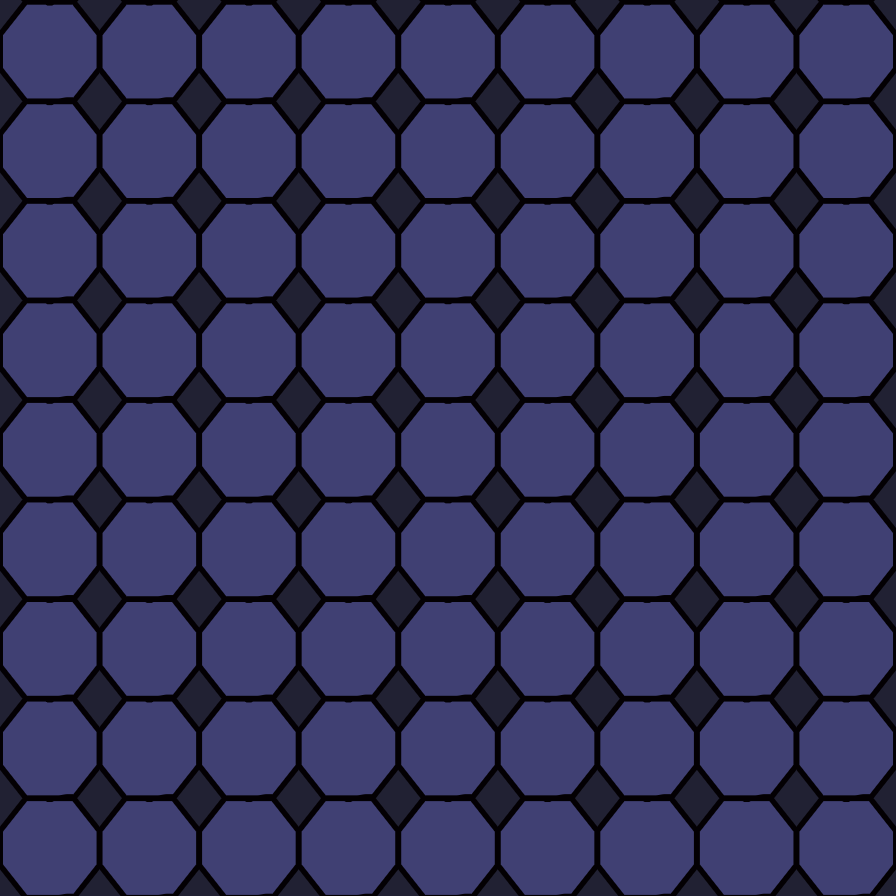
Write a WebGL 1 fragment shader that draws this pattern.

```glsl
precision highp float;

uniform vec2 u_resolution;

// Approximate signed distance to a rhombus with the given half diagonals.
float rhombus(vec2 p, vec2 halfSize) {
    return (dot(abs(p), 1.0 / halfSize) - 1.0) / length(1.0 / halfSize);
}

float coverage(float dist, float pixel) {
    return clamp(0.5 - dist / pixel, 0.0, 1.0);
}

// Distance to the horizontal joint, with its slightly uneven edges.
float horizontalJoint(vec2 p) {
    float nub = 0.009 * (1.0 - smoothstep(0.02, 0.045, 0.5 - abs(p.x))) * step(p.y, 0.0);
    float swell = 0.012 * smoothstep(-0.42, -0.32, p.x) * step(p.x, 0.0) * step(0.0, p.y);
    return abs(p.y) - 0.029 - nub - swell;
}

void main() {
    // Cells are centred on the joint crossings, set just below the grid lines.
    vec2 uv = gl_FragCoord.xy / u_resolution;
    vec2 p = fract(uv * 9.0 + vec2(0.5, 0.518)) - 0.5;
    float pixel = 9.0 / min(u_resolution.x, u_resolution.y);

    float diamond = rhombus(p, vec2(0.225, 0.285));
    float joints = min(abs(p.x) - 0.030, horizontalJoint(p));
    float outline = min(joints, diamond - 0.055);

    // Octagon tiles, dark joints, then the diamond insets.
    vec3 color = vec3(0.25, 0.25, 0.45);
    color = mix(color, vec3(0.01, 0.0, 0.01), coverage(outline, pixel));
    color = mix(color, vec3(0.13, 0.13, 0.20), coverage(diamond, pixel));

    gl_FragColor = vec4(color, 1.0);
}
```
